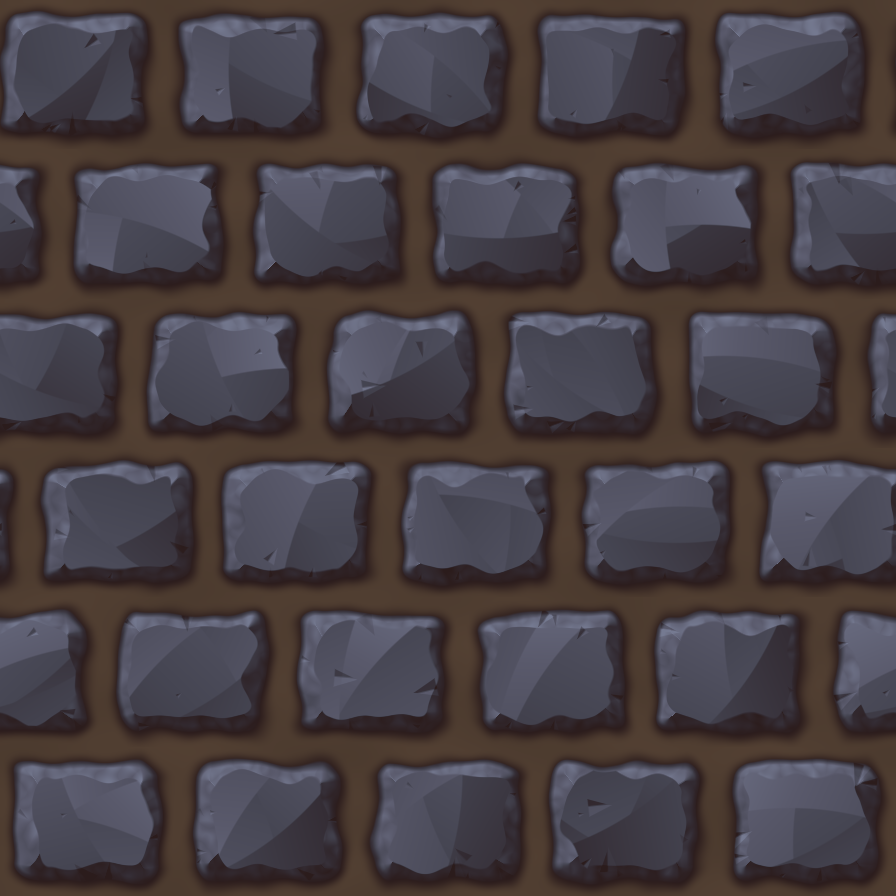
This texture is drawn by a WebGL 2 fragment shader. Its source:

```glsl
#version 300 es
precision highp float;
// Bevelled slate blocks set in brown mortar, in rows that shift sideways.
// Each block is a noise-warped rounded box with a lit rim, a flat top split
// into facets by random cuts, and wedge-shaped chips near its edge.
#define COLUMNS 5.0
#define ROWS 6.0
#define ROW_SHIFT 0.41667
#define FIRST_CENTER 0.49
#define HALF_SIZE vec2(0.0805, 0.0655)
#define CORNER 0.018
#define BEVEL 0.0155
#define RIM_WOBBLE 0.011
#define TOP_WOBBLE 0.021
#define SHADOW_REACH 0.019
#define CUTS 3
#define CHIPS 6

uniform vec2 u_resolution;
out vec4 fragColor;

const vec3 MORTAR = vec3(0.31, 0.24, 0.19), UMBER = vec3(0.17, 0.11, 0.11);
const vec3 DUSK = vec3(0.20, 0.17, 0.20), SLATE = vec3(0.27, 0.27, 0.32);
const vec3 STONE = vec3(0.35, 0.35, 0.42), GLINT = vec3(0.46, 0.48, 0.57);
const vec2 LIGHT = vec2(-0.53, 0.85);

vec2 hash2(vec2 c) {
    vec3 q = fract(c.xyx * vec3(0.1031, 0.1030, 0.0973));
    q += dot(q, q.yzx + 33.33);
    return fract((q.xx + q.yz) * q.zy);
}

vec2 direction(float turn) { return vec2(cos(turn * 6.28319), sin(turn * 6.28319)); }

float lattice(vec2 cell, vec2 f, vec2 offset, vec2 period) {
    return dot(direction(hash2(mod(cell + offset, period)).x), f - offset);
}

// Gradient noise that wraps after a whole period
float noise(vec2 p, vec2 period) {
    vec2 i = floor(p), f = p - i, e = vec2(0.0, 1.0);
    vec2 s = f * f * f * (f * (f * 6.0 - 15.0) + 10.0);
    return mix(mix(lattice(i, f, e.xx, period), lattice(i, f, e.yx, period), s.x),
               mix(lattice(i, f, e.xy, period), lattice(i, f, e.yy, period), s.x), s.y);
}

vec2 noise2(vec2 p) { return vec2(noise(p, vec2(256.0)), noise(p + 87.3, vec2(256.0))); }

// Signed distance to a rounded box with wavering sides
float blockEdge(vec2 p, vec2 halfSize, vec2 seed, float wobble) {
    p += wobble * noise2(p * 21.0 + seed);
    vec2 q = abs(p) - halfSize + CORNER;
    return length(max(q, 0.0)) + min(max(q.x, q.y), 0.0) - CORNER;
}

// Tone 0..1 to colour, from deep shade to highlight
vec3 stoneRamp(float tone) {
    float t = clamp(tone, 0.0, 1.0) * 4.0;
    vec3 c = mix(mix(UMBER, DUSK, min(t, 1.0)), SLATE, clamp(t - 1.0, 0.0, 1.0));
    return mix(mix(c, STONE, clamp(t - 2.0, 0.0, 1.0)), GLINT, clamp(t - 3.0, 0.0, 1.0));
}

// Flat top: each cut tilts one side toward or away from the light
float facetTone(vec2 p, vec2 id, float px) {
    float tone = 0.54 + 1.3 * dot(p, direction(hash2(id + 3.7).x));
    for (int i = 0; i < CUTS; i++) {
        vec2 r = hash2(id * 5.0 + float(i) * 11.3 + 2.0), n = direction(r.x);
        float bend = dot(p, vec2(-n.y, n.x));
        float side = dot(p, n) - mix(-0.005, 0.04, r.y) + 1.5 * bend * bend;
        float tilted = 0.56 + 0.19 * dot(n, LIGHT) + 1.6 * dot(p, direction(r.y));
        tone = mix(tone, tilted, smoothstep(-px, px, side));
    }
    return tone;
}

// Wedge-shaped grooves, one wall lit and the other shaded
float chipTone(vec2 p, vec2 id, float px) {
    float shift = 0.0;
    for (int i = 0; i < CHIPS; i++) {
        vec2 r = hash2(id * 3.0 + float(i) * 7.9 + 31.0);
        vec2 s = hash2(id * 9.0 + float(i) * 5.3 + 57.0);
        vec2 a = direction(r.x), reach = abs(a) / HALF_SIZE;
        vec2 center = a / max(reach.x, reach.y) * (0.93 - 0.6 * pow(s.x, 6.0));
        a = direction(r.x + 0.25 * (r.y - 0.5));
        vec2 b = vec2(-a.y, a.x), c = vec2(dot(p - center, a), dot(p - center, b));
        float size = 0.002 + 0.007 * s.y * s.y;
        float wedge = max(abs(c.y) * 1.3 - c.x * 0.5, c.x) - size;
        float wall = clamp((c.y + 0.2 * size) / px, -1.0, 1.0);
        shift -= (1.0 - smoothstep(-px, px, wedge)) * (0.08 + 0.24 * wall * dot(b, LIGHT));
    }
    return shift;
}

void main() {
    vec2 uv = gl_FragCoord.xy / u_resolution;
    float px = 1.0 / min(u_resolution.x, u_resolution.y);
    // Cell index and position inside the shifted row
    float row = floor(uv.y * ROWS);
    vec2 grid = vec2(uv.x * COLUMNS - FIRST_CENTER + 0.5 + ROW_SHIFT * row, uv.y * ROWS);
    vec2 id = vec2(mod(floor(grid.x), COLUMNS), row) + 1.0, seed = id * 19.0;
    vec2 p = (fract(grid) - 0.5) / vec2(COLUMNS, ROWS), e = vec2(0.0015, 0.0);
    // Rim: rounded bevel with creased normals
    float edge = blockEdge(p, HALF_SIZE, seed, RIM_WOBBLE);
    vec2 slope = vec2(blockEdge(p + e.xy, HALF_SIZE, seed, RIM_WOBBLE),
                      blockEdge(p + e.yx, HALF_SIZE, seed, RIM_WOBBLE)) - edge;
    vec2 creases = abs(noise2(p * 48.0 + seed)) - 0.2;
    vec2 normal = slope / max(length(slope), 1e-6) + 0.75 * creases;
    float rim = 0.51 + 0.43 * dot(normal, LIGHT);
    rim *= mix(0.35, 1.0, smoothstep(0.0, 0.5, -edge / BEVEL));
    // Flat top inside the rim, then chips over both
    float top = blockEdge(p, HALF_SIZE - BEVEL, seed + 7.7, TOP_WOBBLE);
    top = max(top, edge + 0.35 * BEVEL);
    float tone = mix(facetTone(p, id, px), rim, smoothstep(-px, px, top)) + chipTone(p, id, px);
    // Mortar with a soft shadow, heavier below and to the right
    float shadeEdge = blockEdge(p + vec2(-0.001, 0.002), HALF_SIZE, seed, RIM_WOBBLE);
    float shadow = 1.0 - smoothstep(-0.003, SHADOW_REACH, shadeEdge);
    vec3 mortar = MORTAR * (1.0 + 0.09 * noise(uv * vec2(8.0, 16.0), vec2(8.0, 16.0)));
    mortar = mix(mortar, UMBER, shadow * shadow);
    fragColor = vec4(mix(stoneRamp(tone), mortar, smoothstep(-px, px, edge)), 1.0);
}
```
